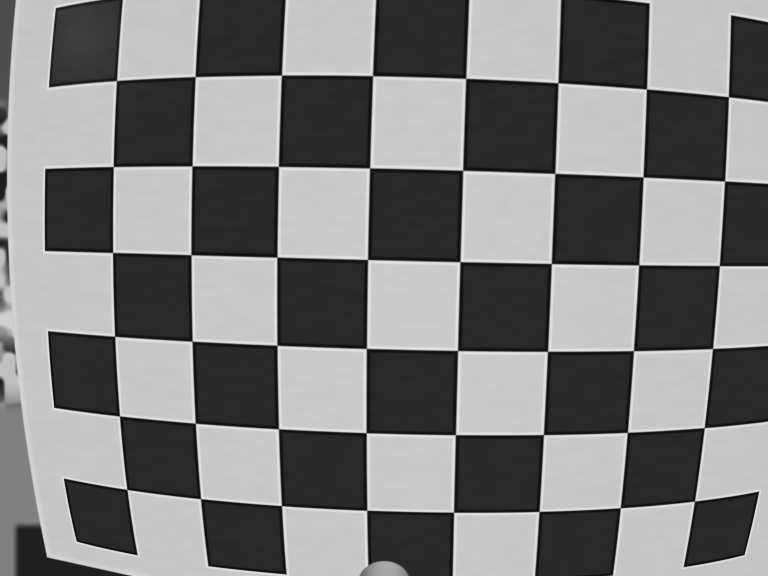
Write a WebGL 2 fragment shader that draws this pattern.

```glsl
#version 300 es
precision highp float;
// A bowed sheet with a checkerboard of nine by seven cells, seen through a wide lens.

uniform vec2 u_resolution;
out vec4 fragColor;

float hash(vec2 p) {
    return fract(sin(dot(p, vec2(127.1, 311.7))) * 43758.5453);
}

float noise(vec2 p) {
    vec2 i = floor(p), f = fract(p);
    f = f * f * (3.0 - 2.0 * f);
    return mix(mix(hash(i), hash(i + vec2(1, 0)), f.x),
               mix(hash(i + vec2(0, 1)), hash(i + vec2(1, 1)), f.x), f.y);
}

// Lens: board coordinates in cells to canvas heights, y pointing down
vec2 bend(vec2 g) {
    float a = g.x, b = g.y;
    float x = 0.639 + a * (0.1597 + a * (0.00156 - 0.00083 * a))
            + b * (0.00078 * b - 0.0028)
            - a * b * (0.0016 + 0.00052 * b + 0.00008 * a);
    float y = 0.4514 + b * (0.1573 - b * (0.0023 + 0.00059 * b))
            + a * (0.004 + 0.00057 * b - 0.000045 * a * a)
            + a * a * (b * (0.000052 * b - 0.00085) - 0.00016);
    return vec2(x, y);
}

// Inverse of the lens by fixed-point steps
vec2 unbend(vec2 p) {
    vec2 g = (p - vec2(0.639, 0.4514)) / 0.158;
    for (int i = 0; i < 16; i++) g += (p - bend(g)) / 0.158;
    return g;
}

float boxDistance(vec2 p, vec2 halfSize) {
    vec2 d = abs(p) - halfSize;
    return length(max(d, 0.0)) + min(max(d.x, d.y), 0.0);
}

// Signed distance in cells to the nearest dark square
float checkerDistance(vec2 g) {
    float d = 1.0;
    vec2 corner = floor(g + 0.5);
    for (int i = 0; i < 4; i++) {
        vec2 cell = corner - vec2(i & 1, i >> 1);
        bool dark = mod(cell.x + cell.y, 2.0) > 0.5;
        bool onBoard = cell.x > -4.5 && cell.x < 4.5 && cell.y > -3.5 && cell.y < 3.5;
        if (dark && onBoard) d = min(d, boxDistance(g - cell - 0.5, vec2(0.5)));
    }
    return d;
}

float bump(float x, float width) {
    return exp(-x * x / (width * width));
}

// Cluttered room behind the sheet
float roomTone(vec2 p) {
    float tone = mix(0.30, 0.50, smoothstep(0.05, 0.7, p.y));
    float clutter = noise(p * vec2(60.0, 45.0));
    float band = smoothstep(0.16, 0.22, p.y) * (1.0 - smoothstep(0.66, 0.72, p.y));
    tone = mix(tone, mix(0.12, 0.75, smoothstep(0.3, 0.7, clutter)), band);
    tone = mix(tone, 0.85, 0.7 * bump(p.y - 0.56, 0.04));
    float shade = smoothstep(0.905, 0.92, p.y) * smoothstep(0.02, 0.035, p.x);
    return mix(tone, 0.12, shade);
}

void main() {
    vec2 p = gl_FragCoord.xy / u_resolution.y;
    p.y = 1.0 - p.y;
    float soft = max(0.0018, 0.7 / u_resolution.y);
    float d = checkerDistance(unbend(p)) * 0.155;

    // Paper and ink, with a bright and a dark rim along each edge
    float grain = noise(p * vec2(40.0, 90.0)) - 0.5;
    float paper = 0.795 - 0.03 * length(p - vec2(0.7, 0.5)) + 0.015 * grain;
    paper += 0.10 * bump(d - 0.0035, 0.0022);
    float ink = 0.16 + 0.012 * grain + 0.08 * bump(length(p - vec2(0.14, 0.06)), 0.10);
    ink -= 0.10 * bump(d + 0.0035, 0.0026);
    float tone = mix(ink, paper, smoothstep(-soft, soft, d));

    // Curved left and slanted lower edge of the sheet
    float left = p.x - 0.012 - 0.161 * (p.y - 0.31) * (p.y - 0.31);
    float lower = 0.967 + 0.22 * (p.x - 0.078) - p.y;
    float sheet = min(left, lower);
    tone += 0.05 * bump(sheet - 0.004, 0.004);
    tone = mix(roomTone(p), tone, smoothstep(-soft, soft, sheet));

    // Fingertip holding the lower edge
    float tip = (length((p - vec2(0.667, 1.012)) / vec2(0.045, 0.038)) - 1.0) * 0.038;
    float skin = 0.66 - 6.0 * abs(p.x - 0.672) * abs(p.x - 0.672) / 0.045;
    tone = mix(skin, tone, smoothstep(-soft, soft, tip));

    fragColor = vec4(vec3(tone), 1.0);
}
```
